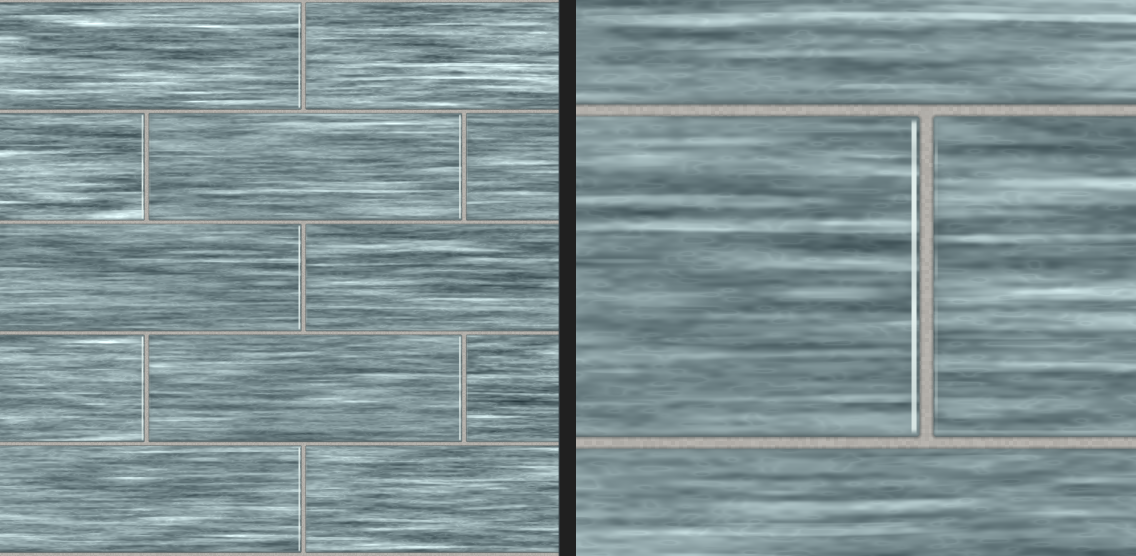
Left, the full canvas; right, a detail of the centre.
A WebGL 2 fragment shader for this texture:

```glsl
#version 300 es
precision highp float;
// Glazed brick tiles in a half-offset bond, with pale grout and a lit right edge.
// Each tile gets its own brushed glaze: layers of noise stretched along x,
// shifted, toned and contrasted by a hash of the tile's index.

#define TILE vec2(0.5709, 0.1993)     // repeat size, in canvas heights
#define FIRST_JOINT vec2(0.2638, 0.0026)
#define ROW_SHIFT 0.2821              // joint offset of alternate rows
#define GROUT_HALF vec2(0.0042, 0.0036)
#define CORNER 0.002
#define GLAZE vec3(0.495, 0.575, 0.59)
#define GLAZE_DARK vec3(0.27, 0.32, 0.33)
#define GLINT vec3(0.90, 0.95, 0.94)
#define GROUT vec3(0.70, 0.69, 0.67)
#define GROUT_DARK vec3(0.52, 0.53, 0.52)
#define BORDER vec3(0.20, 0.23, 0.25)

uniform vec2 u_resolution;
out vec4 fragColor;

float hash(vec2 p) {
  vec3 q = fract(p.xyx * 0.1031);
  q += dot(q, q.yzx + 33.33);
  return fract((q.x + q.y) * q.z);
}

// Smooth 1D noise along one row; each row slides by its own amount.
float rowNoise(float x, float row) {
  x += 19.0 * hash(vec2(row, 7.0));
  float cell = floor(x);
  return mix(hash(vec2(cell, row)), hash(vec2(cell + 1.0, row)),
             smoothstep(0.0, 1.0, x - cell));
}

// Noise in unit rows, blended between neighbours.
float streak(vec2 p) {
  float row = floor(p.y);
  return mix(rowNoise(p.x, row), rowNoise(p.x, row + 1.0),
             smoothstep(0.0, 1.0, p.y - row));
}

// Soft line of a given half width around zero.
float line(float dist, float halfWidth, float aa) {
  return 1.0 - smoothstep(halfWidth - aa, halfWidth + aa, abs(dist));
}

float roundedBox(vec2 p, vec2 halfSize) {
  vec2 q = abs(p) - halfSize + CORNER;
  return length(max(q, 0.0)) + min(max(q.x, q.y), 0.0) - CORNER;
}

vec3 brushedGlaze(vec2 p, vec2 id) {
  float shade = hash(id + 31.0) - 0.5;
  float contrast = mix(0.85, 1.3, hash(id + 53.0));
  vec2 s = p + 7.0 * vec2(hash(id + 11.0), hash(id + 23.0));
  s.y += 0.004 * (streak(s * vec2(6.0, 14.0)) - 0.5);

  // Broad washes, brush lines, fine hairs and dark grain
  float tone = 0.13 * (streak(s * vec2(3.5, 32.0)) - 0.5);
  tone += 0.21 * (streak(s * vec2(6.0, 105.0)) - 0.5);
  tone += 0.20 * (streak(s * vec2(17.0, 260.0)) - 0.5);
  float grain = streak(s * vec2(95.0, 370.0));
  tone += 0.13 * (grain - 0.5);
  tone -= 0.07 * smoothstep(0.7, 0.95, grain);

  // Long pale strokes where the glaze pools
  float pool = streak(s * vec2(4.5, 125.0) + 41.0);
  float hairs = streak(s * vec2(14.0, 210.0) + 73.0);
  tone += 0.25 * smoothstep(0.68, 0.95, pool) * mix(0.6, 1.0, hairs);
  tone += 0.10 * smoothstep(0.72, 0.95, hairs);

  return GLAZE + 0.045 * shade + contrast * tone * vec3(1.0, 1.03, 1.01);
}

void main() {
  vec2 p = gl_FragCoord.xy / u_resolution.y;
  float aa = 0.75 / u_resolution.y;

  // Tile index and position inside the tile
  vec2 grid = p - FIRST_JOINT;
  float row = floor(grid.y / TILE.y);
  grid.x -= ROW_SHIFT * (1.0 - mod(row, 2.0));
  vec2 id = vec2(floor(grid.x / TILE.x), row) + 5.0;
  vec2 local = mod(grid, TILE);
  vec2 inset = local - GROUT_HALF;
  vec2 farInset = TILE - GROUT_HALF - local;
  float dist = roundedBox(local - 0.5 * TILE, 0.5 * TILE - GROUT_HALF);

  // Glaze, darker toward the rim and along the lower edge
  vec3 tile = brushedGlaze(p, id);
  float rim = 0.35 * exp(min(dist, 0.0) / 0.0022);
  rim += 0.35 * exp(-max(inset.y, 0.0) / 0.0022);
  rim += 0.07 * exp(min(dist, 0.0) / 0.014);
  tile = mix(tile, GLAZE_DARK, min(rim, 0.8));

  // Bright bevel on the right, faint one on the left, both unevenly worn
  float wear = streak(vec2(id.x * 3.7, p.y * 75.0 + id.y * 13.0));
  float span = smoothstep(0.001, 0.005, min(inset.y, farInset.y));
  float bevel = line(farInset.x - 0.0033, 0.0015, aa) * mix(0.65, 1.0, wear);
  bevel += 0.35 * line(inset.x - 0.0016, 0.0009, aa) * wear;
  tile = mix(tile, GLINT, bevel * span);

  // Grout, shaded where it meets the tiles
  float sand = hash(floor(p * 420.0)) - 0.5;
  vec3 grout = mix(GROUT_DARK, GROUT, smoothstep(0.0, 0.0022, dist));
  grout += 0.05 * sand;

  vec3 color = mix(grout, tile, 1.0 - smoothstep(-aa, aa, dist));

  // Thin dark border down the right side
  float fromRight = u_resolution.x / u_resolution.y - p.x;
  color = mix(color, BORDER, 1.0 - smoothstep(0.0024 - aa, 0.0024 + aa, fromRight));
  fragColor = vec4(clamp(color, 0.0, 1.0), 1.0);
}
```
